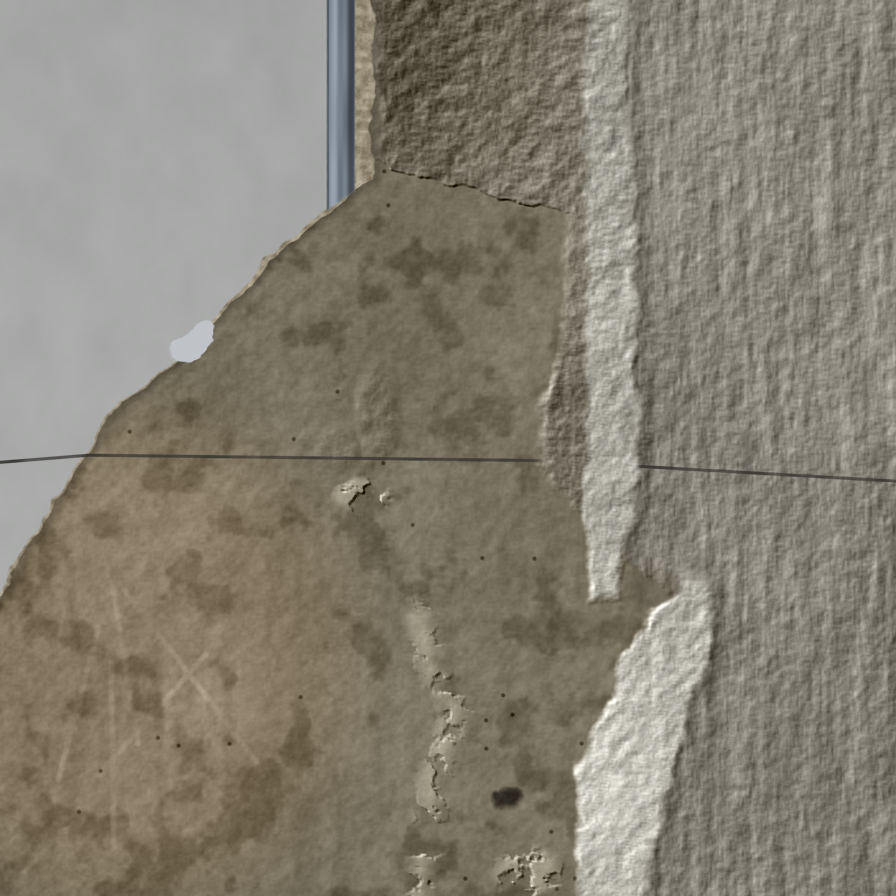
A three.js fragment shader for this texture:

```glsl
// A weathered wall: torn pale paint with a metal trim over bare brown plaster,
// a crumbly white mortar ridge, and combed render at the right.
// Regions come from bent edges; one noise height field gives the side light.
#define PAINT vec3(.66, .665, .66)
#define BARE vec3(.475, .445, .375)
#define RENDER vec3(.525, .507, .465)
#define MORTAR vec3(.7, .69, .65)
#define CRUST vec3(.47, .445, .39)
#define METAL vec3(.46, .5, .55)
#define SOIL vec3(.33, .3, .24)
#define TO_LIGHT vec2(-.0025, .0022)
#define RELIEF .85
#define SOFT .0015

varying vec2 vUv;

float hash(vec2 p) { return fract(sin(dot(p, vec2(127.1, 311.7))) * 43758.5); }

float noise(vec2 p) {
  vec2 i = floor(p), f = fract(p);
  f = f * f * (3. - 2. * f);
  return mix(mix(hash(i), hash(i + vec2(1, 0)), f.x),
             mix(hash(i + vec2(0, 1)), hash(i + 1.), f.x), f.y);
}

float fbm(vec2 p) {
  float sum = 0., amp = .5;
  for (int i = 0; i < 4; i++) {
    sum += amp * noise(p);
    p = p * 2.03 + 17.3;
    amp *= .5;
  }
  return sum;
}

// Adds d gradually while t goes from a to b
float bend(float t, float a, float b, float d) { return d * clamp((t - a) / (b - a), 0., 1.); }

float fall(float a, float b, float t) { return 1. - smoothstep(a, b, t); }

float band(float x, float l, float r, float s) {
  return smoothstep(l - s, l + s, x) * fall(r - s, r + s, x);
}

float spot(vec2 p, float x, float y, float w, float h) {
  return fall(.6, 1.2, length((p - vec2(x, y)) / vec2(w, h)));
}

float segment(vec2 p, vec2 a, vec2 b) {
  vec2 d = b - a;
  return length(p - a - d * clamp(dot(p - a, d) / dot(d, d), 0., 1.));
}

vec2 rough(vec2 p) { return p + .022 * (vec2(fbm(p * 38.), fbm(p * 38. + 70.)) - .47); }

// Region masks
float paintEdge(float y) {
  return -.06 + bend(y, .26, .336, .06) + bend(y, .336, .427, .052)
    + bend(y, .427, .551, .085) + bend(y, .551, .6, .063) + bend(y, .6, .69, .085)
    + bend(y, .69, .753, .067) + bend(y, .753, .8, .065);
}

float ridge(vec2 q) {
  float y = q.y;
  float upper = band(q.x, .654, .69 + bend(y, .33, .45, .02) - bend(y, .65, .85, .008), .006);
  float l = .645 + bend(y, .15, .22, .04) + bend(y, .25, .35, .07);
  float r = .72 + bend(y, 0., .2, .042) + bend(y, .2, .28, .03);
  return max(upper * smoothstep(.325, .34, y), band(q.x, l, r, .006) * fall(.345, .37, y));
}

float crust(vec2 q) {
  float l = .655 - bend(q.y, .42, .48, .055) + bend(q.y, .54, .63, .03) - bend(q.y, .76, .82, .21);
  return band(q.x, l, .665, .007) * smoothstep(.42, .44, q.y);
}

float combedSide(vec2 q) {
  float x = .695 + bend(q.y, .2, .3, .065) - bend(q.y, .33, .38, .06);
  return smoothstep(x - .008, x + .008, q.x);
}

float crumbs(vec2 p) {
  float x = .468 + bend(p.y, 0., .14, .018) + bend(p.y, .14, .2, .022)
    - bend(p.y, .21, .26, .03) - bend(p.y, .27, .33, .012);
  float vein = band(p.x, x - .012, x + .012, .016) * fall(.3, .35, p.y);
  float lumps = max(spot(p, .404, .447, .032, .02), spot(p, .59, .025, .04, .03));
  return smoothstep(.42, .54, fbm(p * 55.)) * max(vein, lumps);
}

float height(vec2 p) {
  vec2 q = rough(p);
  float rd = ridge(q);
  float combed = .5 * fbm(p * vec2(95, 20)) + .55 * fbm(p * 85.);
  float waves = noise(vec2(p.x * 60. + 3. * noise(p * 9.), p.y * 5.)) * fall(.35, .5, p.y);
  float lumps = max(spot(p, .42, .54, .025, .06), spot(p, .377, .5, .025, .025));
  float bare = .32 * fbm(p * 45.) + .16 * waves + .35 * crumbs(p) + .5 * fbm(p * 60.) * lumps;
  return mix(mix(bare, combed, combedSide(q)), 1.1 * fbm(p * 65.), max(rd, crust(q))) + .1 * rd;
}

void main() {
  vec2 p = vUv, q = rough(p);
  float grain = fbm(p * 150.) - .47, cloud = fbm(p * 9.) - .47;
  float rd = ridge(q), cr = crust(q), combed = combedSide(q);

  // Bare plaster with stains, pits and crumbs
  vec3 col = BARE + .12 * cloud + vec3(.055, .03, .01) * spot(p, .13, .26, .28, .3);
  col -= .09 * smoothstep(.53, .68, fbm(p * 24. + 5.));
  vec2 cell = floor(p * 38.);
  vec2 pit = fract(p * 38.) - .25 - .5 * vec2(hash(cell), hash(cell + 9.));
  col -= .22 * step(.95, hash(cell + 31.)) * fall(.04, .13, length(pit));
  col = mix(col, vec3(.66, .64, .56), .75 * crumbs(p));

  // Pale scratches and a dark hole
  float s = min(segment(p, vec2(.11, .3), vec2(.065, .13)), segment(p, vec2(.125, .35), vec2(.154, .17)));
  s = min(s, segment(p, vec2(.14, .34), vec2(.286, .15)));
  s = min(s, segment(p, vec2(.124, .26), vec2(.128, 0)));
  s = min(s, segment(p, vec2(.23, .27), vec2(.11, .135)));
  col += .1 * fall(.001, .005, s) * noise(p * 25.);
  col = mix(col, SOIL * .6, spot(q, .5625, .108, .018, .012));

  // Combed render, crust and ridge
  vec3 wall = RENDER + .1 * cloud + .12 * noise(p * vec2(120, 14)) - .08 + .04 * p.y;
  col = mix(col, wall, combed);
  col -= .09 * ridge(q - vec2(.018, -.004)) * (1. - rd) * combed;
  col = mix(col, SOIL + .08, .7 * spot(q, .722, .343, .035, .03));
  vec3 loose = mix(CRUST, SOIL + .05, smoothstep(.75, .9, p.y) * fall(.46, .66, p.x));
  col = mix(col, loose + .2 * cloud, cr);
  col = mix(col, MORTAR - .11 * smoothstep(.5, .85, p.y) + .04 * fall(.2, .36, p.y) + .2 * cloud, rd);
  col += RELIEF * (height(p) - height(p + TO_LIGHT)) + .1 * grain;

  // Torn paint with a beige rim and a flake
  float edge = p.x - paintEdge(p.y) + .022 * (fbm(p * 32.) - .47);
  col *= 1. - .22 * fall(0., .02, edge);
  col = mix(col, vec3(.6, .56, .48) + .4 * grain, fall(-SOFT, SOFT, edge));
  float rim = .003 + .011 * smoothstep(.6, .75, p.y) * noise(p * 45.);
  vec3 paint = PAINT + .05 * (.13 - p.y + fbm(p * vec2(25, 18)));
  col = mix(col, paint, fall(-SOFT, SOFT, edge + rim) * fall(.364, .366, p.x));
  vec2 flake = mat2(.8, -.6, .6, .8) * (q - vec2(.217, .618));
  col = mix(col, vec3(.75, .76, .78), fall(.9, 1., length(flake / vec2(.033, .018))));

  // Metal trim
  vec3 metal = METAL + .13 * band(p.x, .368, .376, .003) + .12 * (noise(p * vec2(200, 15)) - .5);
  metal *= 1. - .45 * band(p.x, .388, .396, .003) - .3 * band(p.x, .363, .367, .001);
  col = mix(col, metal, band(p.x, .365, .396, SOFT) * smoothstep(.762, .768, p.y - .7 * (p.x - .365)));

  // Drawn level line, interrupted by the mortar
  float level = .484 + bend(p.x, 0., .1, .008) - bend(p.x, .1, .6, .006) - bend(p.x, .6, 1., .023);
  float ink = fall(.0008, .0026, abs(p.y - level)) * (.55 + .4 * noise(p * 60.));
  col = mix(col, vec3(.2, .19, .18), ink * (1. - max(rd, cr)));

  gl_FragColor = vec4(clamp(col, 0., 1.), 1);
}
```
